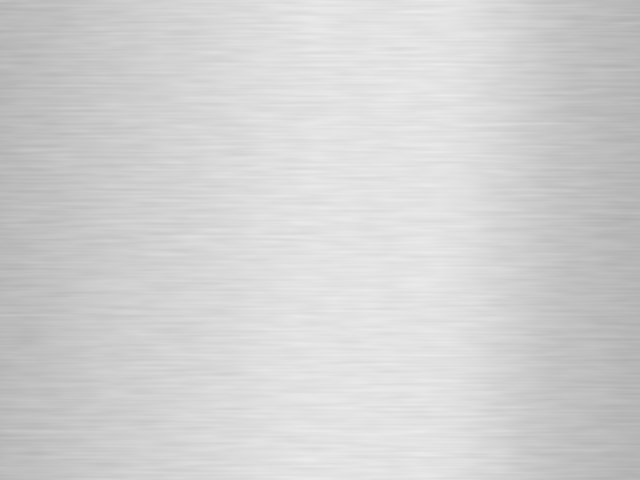
Write a Shadertoy shader that draws this texture.

```glsl
float hash(vec2 cell) {
    vec3 q = fract(vec3(cell.xyx) * 0.1031);
    q += dot(q, q.yzx + 33.33);
    return fract((q.x + q.y) * q.z);
}

vec2 gradientAt(vec2 cell) {
    float angle = 6.2832 * hash(cell);
    return vec2(cos(angle), sin(angle));
}

float gradientNoise(vec2 p) {
    vec2 cell = floor(p);
    vec2 f = p - cell;
    vec2 w = f * f * f * (f * (f * 6.0 - 15.0) + 10.0);
    vec2 e = vec2(0.0, 1.0);
    float a = dot(gradientAt(cell), f);
    float b = dot(gradientAt(cell + e.yx), f - e.yx);
    float c = dot(gradientAt(cell + e.xy), f - e.xy);
    float d = dot(gradientAt(cell + e.yy), f - e.yy);
    return mix(mix(a, b, w.x), mix(c, d, w.x), w.y);
}

// Broad reflection: dark sides rising to a bright band right of centre
float sheen(vec2 uv) {
    float x = uv.x - 0.025 * (uv.y - 0.5);
    float left = mix(0.705, 0.825, smoothstep(-0.12, 0.31, x));
    float rise = 0.065 * smoothstep(0.22, 0.52, x);
    float fall = 0.115 * smoothstep(0.67, 0.90, x);
    float edge = 0.07 * smoothstep(0.80, 1.06, x);
    return left + rise - fall - edge;
}

// Horizontal scratches summed from stretched noise layers
float brushing(vec2 p, vec2 frequency) {
    float sum = 0.0;
    float weight = 1.0;
    for (int i = 0; i < 4; i++) {
        float layer = float(i);
        vec2 offset = vec2(17.3, 41.7) * (layer + 1.0);
        sum += weight * gradientNoise(p * frequency + offset);
        frequency *= vec2(1.55, 0.78);
        weight *= 0.85;
    }
    return sum;
}

void mainImage(out vec4 fragColor, in vec2 fragCoord) {
    vec2 uv = fragCoord / iResolution.xy;
    vec2 p = fragCoord / iResolution.y;

    float metal = sheen(uv);
    float scratches = brushing(p, vec2(5.0, 187.0));
    float mottling = gradientNoise(p * vec2(14.0, 28.0) + 9.0);

    metal += 0.027 * scratches + 0.006 * mottling;
    fragColor = vec4(vec3(clamp(metal, 0.0, 1.0)), 1.0);
}
```
